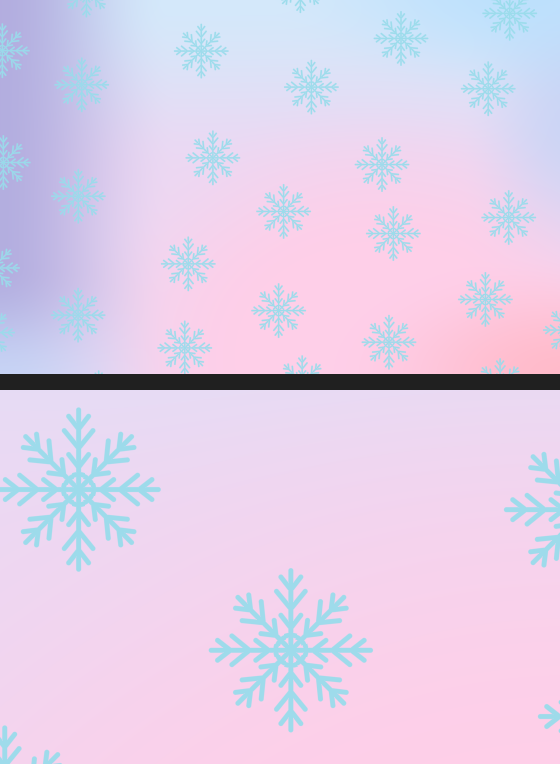
Top: the whole. Bottom: its middle third, enlarged.
Give the GLSL for this pattern, as a Shadertoy shader.

```glsl
const float CELL = 0.262;          // spacing of the flakes, canvas height = 1
const float JITTER = 0.056;        // largest shift of a flake inside its cell
const float RADIUS = 0.071;        // length of a straight arm
const float DIAGONAL = 0.94;       // relative length of the diagonal arms
const float HALF_WIDTH = 0.0022;   // half the stroke width
const float HUB = 0.19;            // ring radius relative to the arm
const float ARMS = 8.0;
const float TAU = 6.2831853;
const vec2 GRID_ORIGIN = vec2(-0.13, -0.06);

const vec3 FLAKE = vec3(0.60, 0.86, 0.92);
const vec3 LILAC = vec3(0.925, 0.845, 0.95);
const vec3 PINK = vec3(0.995, 0.81, 0.91);
const vec3 CORAL = vec3(1.0, 0.73, 0.79);
const vec3 PALE_SKY = vec3(0.83, 0.91, 0.98);
const vec3 DEEP_SKY = vec3(0.74, 0.88, 0.99);
const vec3 PERIWINKLE = vec3(0.78, 0.83, 0.96);
const vec3 VIOLET = vec3(0.70, 0.68, 0.875);

vec2 hash2(vec2 p) {
    vec2 k = vec2(dot(p, vec2(127.1, 311.7)), dot(p, vec2(269.5, 183.3)));
    return fract(sin(k) * 43758.5453);
}

float noise(vec2 p) {
    vec2 i = floor(p), f = fract(p);
    f = f * f * (3.0 - 2.0 * f);
    float low = mix(hash2(i).x, hash2(i + vec2(1, 0)).x, f.x);
    float high = mix(hash2(i + vec2(0, 1)).x, hash2(i + vec2(1, 1)).x, f.x);
    return mix(low, high, f.y);
}

float segment(vec2 p, vec2 a, vec2 b) {
    vec2 d = b - a;
    return length(p - a - d * clamp(dot(p - a, d) / dot(d, d), 0.0, 1.0));
}

// Distance to the centre line of the strokes
float snowflake(vec2 p) {
    float sector = TAU / ARMS;
    float turn = atan(p.y, p.x) / sector + 0.5;
    float angle = (fract(turn) - 0.5) * sector;
    float arm = RADIUS * mix(1.0, DIAGONAL, mod(floor(turn), 2.0));
    vec2 q = length(p) * vec2(cos(angle), abs(sin(angle))) / arm;

    float d = segment(q, vec2(0.0), vec2(1.0, 0.0));
    d = min(d, abs(length(q) - HUB));
    // Three pairs of twigs, the middle one longest
    for (int i = 0; i < 3; i++) {
        float root = 0.28 + 0.24 * float(i);
        vec2 twig = i == 1 ? vec2(0.22, 0.18) : vec2(0.16, 0.125);
        d = min(d, segment(q, vec2(root, 0.0), vec2(root, 0.0) + twig));
    }
    return d * arm;
}

vec3 background(vec2 uv) {
    // Gentle warp keeps the soft areas uneven
    uv += 0.035 * (vec2(noise(uv * 3.0), noise(uv * 3.0 + 17.0)) - 0.5);

    vec3 col = mix(LILAC, PALE_SKY, smoothstep(0.52, 1.0, uv.y));
    float glow = length((uv - vec2(0.68, 0.05)) * vec2(1.15, 1.0));
    col = mix(col, PINK, smoothstep(0.70, 0.28, glow));

    // Blue right side and upper right corner
    float right = smoothstep(0.82, 1.02, uv.x) * smoothstep(0.2, 0.7, uv.y);
    col = mix(col, PERIWINKLE, 0.85 * right);
    float corner = length((uv - vec2(0.92, 1.03)) * vec2(1.0, 1.4));
    col = mix(col, DEEP_SKY, smoothstep(0.45, 0.0, corner));

    // Coral lower right corner
    float warm = length((uv - vec2(1.0, 0.0)) * vec2(1.0, 1.3));
    col = mix(col, CORAL, smoothstep(0.42, 0.0, warm));

    // Violet left side, bluer towards the bottom
    vec3 edge = mix(PERIWINKLE, VIOLET, smoothstep(-0.02, 0.3, uv.y));
    return mix(col, edge, smoothstep(0.31, -0.02, uv.x));
}

void mainImage(out vec4 fragColor, in vec2 fragCoord) {
    vec2 p = fragCoord / iResolution.y;
    vec3 col = background(fragCoord / iResolution.xy);

    // Staggered columns with one shifted flake per cell
    vec2 g = (p - GRID_ORIGIN) / CELL;
    g.y += 0.5 * mod(floor(g.x), 2.0);
    vec2 shift = (2.0 * hash2(floor(g) + 3.0) - 1.0) * JITTER;
    vec2 local = (fract(g) - 0.5) * CELL - shift;

    float blur = 0.75 / iResolution.y;
    float d = snowflake(local) - HALF_WIDTH;
    float ink = 1.0 - smoothstep(-blur, blur, d);
    fragColor = vec4(mix(col, FLAKE, 0.95 * ink), 1.0);
}
```
